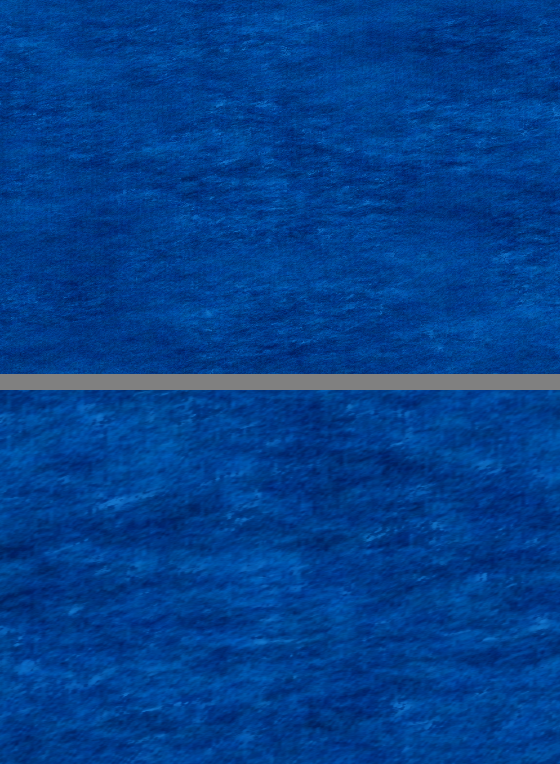
Top, the full canvas; bottom, a detail of the centre.
This texture is drawn by a WebGL 1 fragment shader. Its source:

```glsl
precision highp float;

uniform vec2 u_resolution;

const vec3 DEEP_BLUE = vec3(0.0, 0.125, 0.385);
const vec3 SEA_BLUE = vec3(0.0, 0.245, 0.555);
const vec3 LIGHT_BLUE = vec3(0.0, 0.375, 0.725);
const vec3 CREST_BLUE = vec3(0.10, 0.50, 0.84);

float hash(vec2 cell) {
  return fract(sin(dot(cell, vec2(127.1, 311.7))) * 43758.5453);
}

float noise(vec2 p) {
  vec2 cell = floor(p);
  vec2 f = fract(p);
  f = f * f * (3.0 - 2.0 * f);
  float low = mix(hash(cell), hash(cell + vec2(1.0, 0.0)), f.x);
  float high = mix(hash(cell + vec2(0.0, 1.0)), hash(cell + vec2(1.0, 1.0)), f.x);
  return mix(low, high, f.y);
}

// Layered noise centred on zero
float fbm(vec2 p, float gain) {
  float sum = 0.0;
  float weight = 1.0;
  float total = 0.0;
  for (int i = 0; i < 4; i++) {
    sum += weight * (noise(p) - 0.5);
    total += weight;
    weight *= gain;
    p = p * 2.03 + vec2(17.3, 41.9);
  }
  return sum / total;
}

// Tilts horizontal features so that they rise to the right
vec2 tilt(vec2 p, float slope) {
  return vec2(p.x, p.y - slope * p.x);
}

// Thin bright lines along the middle level of stretched noise
float crests(vec2 p, vec2 scale, float width) {
  float level = abs(noise(p * scale) - 0.5);
  float breaks = noise(p * scale * vec2(1.7, 0.6) + 53.0);
  return (1.0 - smoothstep(0.0, width, level)) * smoothstep(0.5, 0.85, breaks);
}

// Dark, middle and light water for tone from -1 to 1
vec3 waterColor(float tone) {
  vec3 dark = mix(SEA_BLUE, DEEP_BLUE, clamp(-tone, 0.0, 1.0));
  return mix(dark, LIGHT_BLUE, clamp(tone, 0.0, 1.0));
}

void main() {
  vec2 p = gl_FragCoord.xy / u_resolution.y;

  // Gentle bending keeps the streaks from running straight
  float bend = 0.014 * fbm(p * vec2(10.0, 16.0) + 7.0, 0.5);
  vec2 q = p + vec2(0.0, bend);

  // Broad patches and areas of rough or calm water
  float patches = fbm(tilt(q, -0.04) * vec2(4.0, 11.0) + 3.0, 0.55);
  float roughness = smoothstep(0.25, 0.75, noise(p * vec2(5.0, 10.0) + 29.0));

  // Ripples from long streaks down to fine chop
  float streaks = fbm(tilt(q, 0.05) * vec2(14.0, 52.0) + 11.0, 0.7);
  float chop = fbm(tilt(q, 0.18) * vec2(46.0, 150.0) + 61.0, 0.75);
  float grain = noise(tilt(p, 0.37) * vec2(290.0, 410.0) + 19.0) - 0.5;

  float tone = 1.2 * patches + mix(0.8, 1.7, roughness) * streaks;
  tone += mix(0.9, 1.7, roughness) * chop + 0.75 * grain;
  vec3 color = waterColor(tone);

  // Small shifts between green and violet blue
  float hue = fbm(tilt(p, 0.2) * vec2(30.0, 70.0) + 83.0, 0.9);
  color += vec3(0.0, 0.03, -0.09) * hue;

  // Broken crests gather on the lighter, rougher water
  float foam = crests(tilt(q, 0.22), vec2(24.0, 85.0), 0.16);
  foam += 0.6 * crests(tilt(q, 0.28) + 5.0, vec2(40.0, 130.0), 0.18);
  foam *= smoothstep(-0.1, 0.5, tone) * mix(0.3, 1.0, roughness);
  foam *= 0.5 + noise(tilt(p, 0.31) * vec2(180.0, 340.0) + 37.0);
  color = mix(color, CREST_BLUE, clamp(0.55 * foam, 0.0, 0.7));

  gl_FragColor = vec4(clamp(color, 0.0, 1.0), 1.0);
}
```
